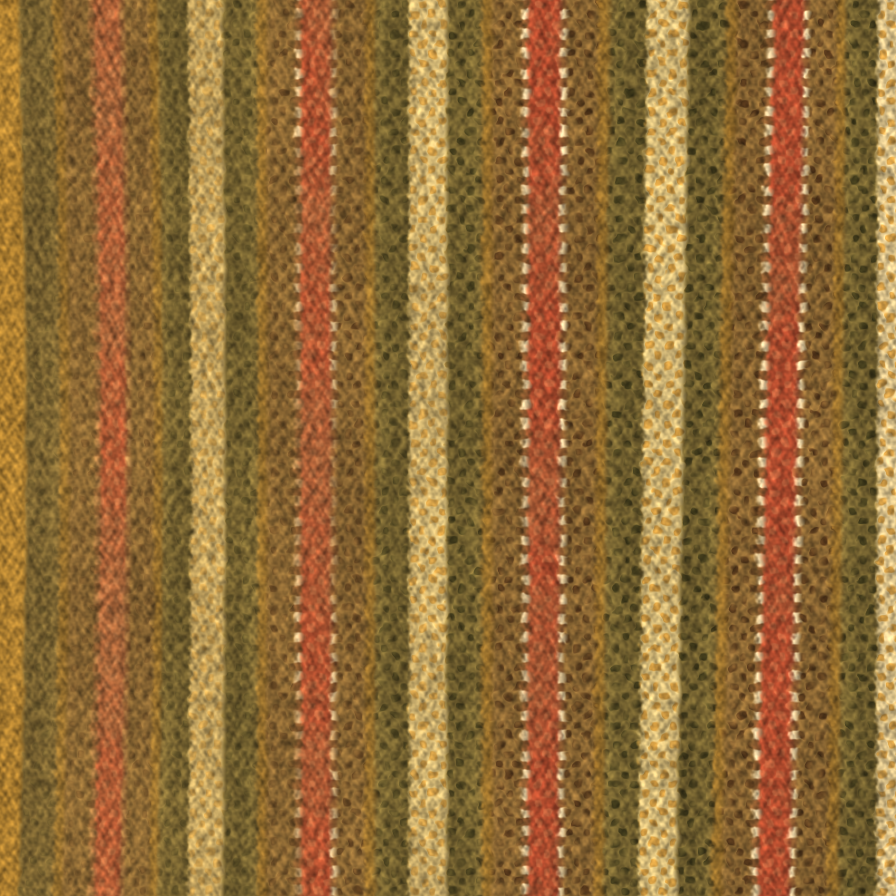
Write a Shadertoy shader that draws this texture.

```glsl
#define STRIPES 4.0
#define COLUMNS 24.0
#define ROWS 92.0
#define EDGE_SOFTNESS 0.014
#define FIBRE_STRENGTH 0.34
#define CREAM vec3(0.81, 0.71, 0.46)
#define OCHRE vec3(0.65, 0.47, 0.17)
#define OLIVE vec3(0.51, 0.43, 0.21)
#define BROWN vec3(0.54, 0.40, 0.20)
#define RED vec3(0.66, 0.28, 0.17)
#define BEAD vec3(0.88, 0.79, 0.61)
#define SHADE vec3(0.22, 0.17, 0.08)

const float PI = 3.14159;

vec2 randomGradient(vec2 cell) {
    float h = fract(sin(dot(cell, vec2(127.1, 311.7))) * 43758.5);
    return vec2(cos(2.0 * PI * h), sin(2.0 * PI * h));
}

float gradientNoise(vec2 p) {
    vec2 i = floor(p), f = fract(p);
    vec2 w = f * f * f * (f * (f * 6.0 - 15.0) + 10.0);
    vec2 e = vec2(1.0, 0.0);
    float a = dot(randomGradient(i), f);
    float b = dot(randomGradient(i + e.xy), f - e.xy);
    float c = dot(randomGradient(i + e.yx), f - e.yx);
    float d = dot(randomGradient(i + e.xx), f - e.xx);
    return mix(mix(a, b, w.x), mix(c, d, w.x), w.y);
}

// Crossed, tilted layers of short hairs
float fibres(vec2 p) {
    float left = gradientNoise(vec2(p.x + 0.45 * p.y, p.y * 0.5) * 170.0);
    float right = gradientNoise(vec2(p.x - 0.5 * p.y, p.y * 0.45) * 150.0 + 37.0);
    return left + right + 0.5 * gradientNoise(p * 230.0);
}

// Stripe phase: whole numbers on cream, halves on red
float stripePhase(vec2 p) {
    float lean = smoothstep(0.55, 0.87, p.x) * (1.0 - smoothstep(0.87, 1.0, p.x));
    float bow = 1.0 - smoothstep(0.1, 0.35, p.x);
    p.x -= 0.019 * (p.y - 0.5) * lean + 0.008 * sin(PI * p.y) * bow;
    float stretch = smoothstep(0.05, 0.25, p.x) * (1.0 - smoothstep(0.45, 1.0, p.x));
    return p.x * STRIPES + 0.09 * stretch;
}

float pastEdge(float edge, float d) {
    return smoothstep(edge - EDGE_SOFTNESS, edge + EDGE_SOFTNESS, d);
}

void mainImage(out vec4 fragColor, in vec2 fragCoord) {
    vec2 p = fragCoord / iResolution.xy;
    float hair = fibres(p);
    float patches = gradientNoise(p * vec2(9.0, 5.0)) + 0.5 * gradientNoise(p * 23.0 + 11.0);
    float crispness = clamp(smoothstep(-0.1, 0.75, p.x) + 0.35 * patches, 0.0, 1.0);

    // Hairy, slightly wandering stripe borders
    float wobble = 0.012 * gradientNoise(p * 55.0) + 0.009 * hair;
    float phase = stripePhase(p) + wobble;
    float d = abs(fract(phase + 0.5) - 0.5);

    float pastCream = pastEdge(0.083, d);
    float ochreLine = smoothstep(0.225, 0.25, d) * (1.0 - smoothstep(0.265, 0.295, d));
    float pastBrown = pastEdge(0.408, d);
    float redBand = pastEdge(0.434, d);

    // Checked weave, loosened by noise
    vec2 thread = vec2(phase * COLUMNS, p.y * ROWS);
    thread += 0.45 * vec2(gradientNoise(p * 48.0 + 5.0), gradientNoise(p * 40.0 + 19.0));
    float check = sin(PI * thread.x) * sin(PI * thread.y);
    float knots = smoothstep(-0.05, 0.65, check + 0.35 * hair);
    float knotWeight = mix(0.35, 1.0, crispness);
    float uneven = clamp(0.65 + 1.3 * gradientNoise(p * 62.0 + 71.0), 0.15, 1.0);

    // Light band with golden knots; the leftmost one is worn to gold
    vec3 cream = mix(CREAM, vec3(0.75, 0.62, 0.35), 1.0 - crispness);
    cream = mix(cream, BEAD, 0.5 * smoothstep(0.7, 1.0, p.x));
    cream = mix(cream, OCHRE * vec3(1.08, 1.05, 1.0), 0.8 * knots * knotWeight);
    cream = mix(OCHRE * 1.05, cream, smoothstep(0.025, 0.1, p.x));

    // Olive and brown grounds with dark knots
    vec3 ground = mix(OLIVE, BROWN, smoothstep(0.2, 0.3, d));
    ground = mix(ground, BROWN, 0.3 * (1.0 - smoothstep(0.0, 0.25, p.x)));
    vec3 darkKnot = mix(SHADE * vec3(0.95, 1.15, 1.1), SHADE * vec3(1.2, 0.95, 0.95), smoothstep(0.2, 0.3, d));
    ground = mix(ground, darkKnot, 0.85 * knots * knotWeight * uneven);
    ground *= mix(1.0, 0.87, smoothstep(0.06, 0.1, d) * (1.0 - smoothstep(0.15, 0.24, d)));
    ground = mix(ground, OCHRE * (0.94 + 0.08 * check), 0.7 * ochreLine);

    // Red band, faded towards the left, with pale beads on its borders
    vec3 red = mix(vec3(0.69, 0.42, 0.24), RED, clamp(0.3 + 0.7 * crispness + 0.7 * patches, 0.0, 1.0));
    red = mix(red, vec3(0.73, 0.50, 0.32), 0.3 * knots);
    float beadRow = smoothstep(-0.5, 0.4, sin(PI * thread.y) + 0.25 * hair);
    vec3 bead = mix(vec3(0.70, 0.51, 0.29), BEAD, smoothstep(0.3, 0.75, crispness));
    vec3 border = mix(vec3(0.53, 0.34, 0.18), bead, beadRow * mix(0.45, 1.0, crispness));

    vec3 color = mix(cream, ground, pastCream);
    color = mix(color, border, pastBrown);
    color = mix(color, red, redBand);

    // Felted nap, hairs and broad wear
    float nap = (1.0 - crispness) * (0.35 + 0.5 * patches);
    color = mix(color, vec3(0.57, 0.45, 0.22), clamp(0.4 * nap, 0.0, 0.3));
    color *= 1.0 + FIBRE_STRENGTH * hair + 0.12 * patches;
    color += 0.03 * vec3(1.0, 0.9, 0.5) * gradientNoise(p * 90.0 + 53.0);
    fragColor = vec4(clamp(color, 0.0, 1.0), 1.0);
}
```
